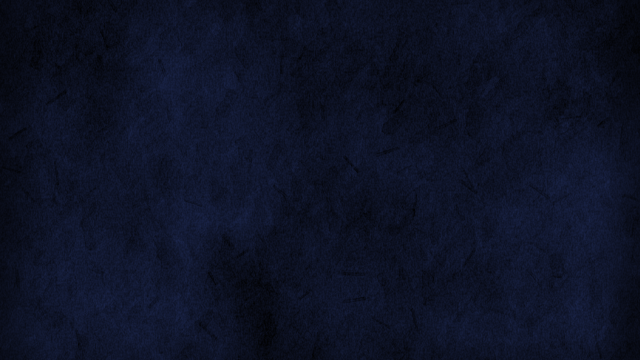
Write a Shadertoy shader that draws this texture.

```glsl
// Dark navy painted wall: cloudy patches, overlapping brush dabs and fine grain.

const vec3 NAVY_TINT = vec3(0.352, 0.492, 1.0);   // colour per unit of blue
const float BASE_BLUE = 0.139;
const float EDGE_SOFTNESS = 0.002;                // in canvas heights

vec2 hash2(vec2 p) {
    vec3 q = fract(vec3(p.xyx) * vec3(0.1031, 0.1030, 0.0973));
    q += dot(q, q.yzx + 33.33);
    return fract((q.xx + q.yz) * q.zy);
}

mat2 rotation(float angle) {
    float c = cos(angle), s = sin(angle);
    return mat2(c, s, -s, c);
}

float cornerSlope(vec2 cell, vec2 offset) {
    float angle = 6.2832 * hash2(cell).x;
    return dot(vec2(cos(angle), sin(angle)), offset);
}

float gradientNoise(vec2 p) {
    vec2 i = floor(p), f = fract(p);
    vec2 u = f * f * f * (f * (f * 6.0 - 15.0) + 10.0);
    vec2 e = vec2(1.0, 0.0);
    float low = mix(cornerSlope(i, f), cornerSlope(i + e.xy, f - e.xy), u.x);
    float high = mix(cornerSlope(i + e.yx, f - e.yx), cornerSlope(i + e.xx, f - e.xx), u.x);
    return mix(low, high, u.y);
}

float fbm(vec2 p, int octaves) {
    float sum = 0.0, gain = 0.5;
    for (int i = 0; i < octaves; i++) {
        sum += gain * gradientNoise(p);
        p = rotation(0.6) * p * 2.03 + 17.0;
        gain *= 0.5;
    }
    return sum;
}

float roundedBox(vec2 p, vec2 halfSize, float radius) {
    vec2 d = abs(p) - halfSize + radius;
    return length(max(d, 0.0)) + min(max(d.x, d.y), 0.0) - radius;
}

float glow(vec2 p, vec2 centre, vec2 radius) {
    vec2 d = (p - centre) / radius;
    return exp(-dot(d, d));
}

// One jittered dab per cell, painted over its neighbours; signed tone.
float brushDabs(vec2 p, float cells, float seed, vec2 halfSize, float spread, float share) {
    vec2 q = p * cells + seed;
    vec2 home = floor(q);
    vec2 ragged = 0.4 * halfSize.x * vec2(gradientNoise(q * 3.0), gradientNoise(q * 3.0 + 40.0));
    float soft = EDGE_SOFTNESS * cells;
    float tone = 0.0;
    for (int y = -1; y <= 1; y++) {
        for (int x = -1; x <= 1; x++) {
            vec2 cell = home + vec2(float(x), float(y));
            vec2 jitter = hash2(cell + 11.0), kind = hash2(cell + 73.0);
            if (hash2(cell + 131.0).x > share) continue;
            float lean = 0.2 + (kind.x - 0.5) * spread;
            vec2 local = rotation(lean) * (q - cell - jitter) + ragged;
            vec2 size = halfSize * mix(vec2(0.6), vec2(1.1), jitter.yx);
            float d = roundedBox(local, size, size.x * 0.6);
            float body = 1.0 - smoothstep(-soft, soft, d);
            float bristles = gradientNoise(local * vec2(12.0, 1.8) + kind * 50.0);
            float ridge = (1.0 - smoothstep(0.0, 0.09, abs(d))) * smoothstep(-0.1, 0.1, -local.x);
            float paint = 2.0 * kind.y - 1.0 + 1.1 * bristles - 0.8 * ridge;
            tone = mix(tone, paint, body * 0.85);
        }
    }
    return tone;
}

// Broad light and dark areas with torn, drifting borders.
float patches(vec2 p) {
    vec2 drift = vec2(fbm(p * 5.0 + 3.0, 4), fbm(p * 5.0 + 29.0, 4));
    vec2 q = p + 0.32 * drift;
    float light = glow(q, vec2(0.54, 0.50), vec2(0.24, 0.42));
    light += glow(q, vec2(1.54, 0.32), vec2(0.30, 0.36));
    light += 0.8 * glow(q, vec2(0.25, 0.08), vec2(0.32, 0.20));
    float dark = glow(q, vec2(0.69, 0.18), vec2(0.13, 0.17));
    dark += 0.8 * glow(q, vec2(1.32, 0.42), vec2(0.09, 0.19));
    dark += 0.6 * glow(q, vec2(0.22, 0.88), vec2(0.22, 0.20));
    dark += 0.5 * glow(q, vec2(1.66, 0.86), vec2(0.22, 0.20));
    return 0.058 * light - 0.055 * dark + 0.12 * fbm(p * 3.2 + 8.0, 4);
}

float edgeShade(vec2 uv) {
    vec2 margin = min(uv, 1.0 - uv);
    return mix(0.66, 1.0, smoothstep(0.0, 0.08, margin.x))
         * mix(0.88, 1.0, smoothstep(0.0, 0.08, margin.y));
}

void mainImage(out vec4 fragColor, in vec2 fragCoord) {
    vec2 uv = fragCoord / iResolution.xy;
    vec2 p = fragCoord / iResolution.y;

    float blue = BASE_BLUE + patches(p);

    // Brush work in three sizes, plus sparse thin scratches
    blue += 0.030 * brushDabs(p, 15.0, 5.0, vec2(0.27, 0.72), 1.5, 0.9);
    blue += 0.027 * brushDabs(p, 27.0, 61.0, vec2(0.24, 0.70), 1.9, 0.8);
    blue += 0.022 * brushDabs(p, 46.0, 23.0, vec2(0.24, 0.72), 2.2, 0.7);
    blue -= 0.055 * abs(brushDabs(p, 12.0, 97.0, vec2(0.055, 0.38), 3.0, 0.45));

    // Fine upright grain
    blue += 0.045 * gradientNoise(p * vec2(150.0, 80.0));
    blue += 0.065 * gradientNoise(p * vec2(233.0, 171.0) + 9.0);

    blue = clamp(blue * edgeShade(uv), 0.02, 0.30);
    fragColor = vec4(NAVY_TINT * blue, 1.0);
}
```
